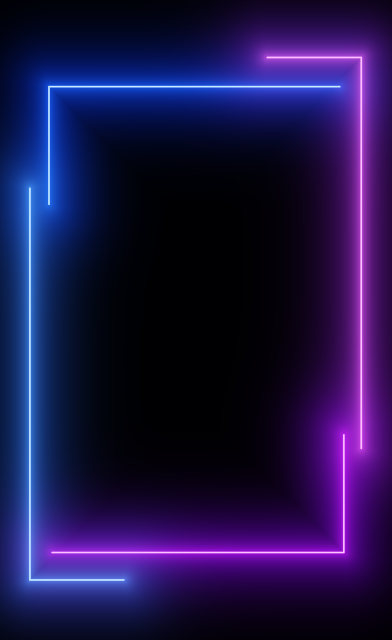
A WebGL 2 fragment shader for this background:

```glsl
#version 300 es
precision highp float;
// Neon frame: four glowing L-shaped tubes, blue to violet, on a black field.
uniform vec2 u_resolution;
out vec4 fragColor;

// Layout space: height 1, width ASPECT, origin at the lower left.
const float ASPECT = 0.6146;
const vec3 BACKGROUND = vec3(0.0, 0.0, 0.008);

// Tube half-width and the reach of each glow layer.
const float CORE_RADIUS = 0.0013;
const float HALO_REACH = 0.013;
const float HAZE_REACH = 0.070;
const float HALO_GAIN = 0.80;
const float HAZE_GAIN = 0.85;

// Glow colours, wide haze colours and hot core colours.
const vec3 BLUE = vec3(0.08, 0.32, 1.00);
const vec3 AZURE = vec3(0.22, 0.48, 0.98);
const vec3 PINK = vec3(0.78, 0.27, 0.88);
const vec3 VIOLET = vec3(0.66, 0.06, 0.98);
const vec3 BLUE_HAZE = vec3(0.02, 0.11, 0.56);
const vec3 AZURE_HAZE = vec3(0.06, 0.18, 0.46);
const vec3 PINK_HAZE = vec3(0.28, 0.05, 0.44);
const vec3 VIOLET_HAZE = vec3(0.28, 0.01, 0.54);
const vec3 COOL_CORE = vec3(0.78, 0.92, 1.00);
const vec3 WARM_CORE = vec3(1.00, 0.76, 1.00);

// Distance to the segment from a to b.
float segmentDistance(vec2 p, vec2 a, vec2 b) {
    vec2 pa = p - a, ba = b - a;
    return length(pa - ba * clamp(dot(pa, ba) / dot(ba, ba), 0.0, 1.0));
}

// Distance to an L: a horizontal arm to endX and a vertical arm to endY.
float cornerDistance(vec2 p, vec2 corner, float endX, float endY) {
    return min(segmentDistance(p, corner, vec2(endX, corner.y)),
               segmentDistance(p, corner, vec2(corner.x, endY)));
}

vec3 screenBlend(vec3 base, vec3 light) {
    return 1.0 - (1.0 - base) * (1.0 - clamp(light, 0.0, 1.0));
}

// Soft light around a tube: a tight halo over a broad haze.
vec3 addGlow(vec3 base, float d, vec3 halo, vec3 haze) {
    float wide = HAZE_GAIN * exp(-pow(d / HAZE_REACH, 1.6));
    float tight = HALO_GAIN * exp(-d / HALO_REACH);
    return screenBlend(screenBlend(base, haze * wide), halo * tight);
}

// Bright antialiased filament.
vec3 addCore(vec3 base, float d, vec3 core) {
    float pixel = 1.0 / u_resolution.y;
    float coverage = 1.0 - smoothstep(-0.7 * pixel, 0.7 * pixel, d - CORE_RADIUS);
    return mix(base, core, coverage);
}

void main() {
    vec2 p = gl_FragCoord.xy / u_resolution * vec2(ASPECT, 1.0);

    float blue = cornerDistance(p, vec2(0.0768, 0.8646), 0.5326, 0.6810);
    float azure = cornerDistance(p, vec2(0.0469, 0.0938), 0.1940, 0.7057);
    float pink = cornerDistance(p, vec2(0.5664, 0.9102), 0.4193, 0.2995);
    float violet = cornerDistance(p, vec2(0.5391, 0.1367), 0.0820, 0.3203);

    vec3 color = BACKGROUND;
    color = addGlow(color, blue, BLUE, BLUE_HAZE);
    color = addGlow(color, azure, AZURE, AZURE_HAZE);
    color = addGlow(color, pink, PINK, PINK_HAZE);
    color = addGlow(color, violet, VIOLET, VIOLET_HAZE);

    // Filaments go on last so no glow washes over them.
    color = addCore(color, min(blue, azure), COOL_CORE);
    color = addCore(color, min(pink, violet), WARM_CORE);

    fragColor = vec4(color, 1.0);
}
```
